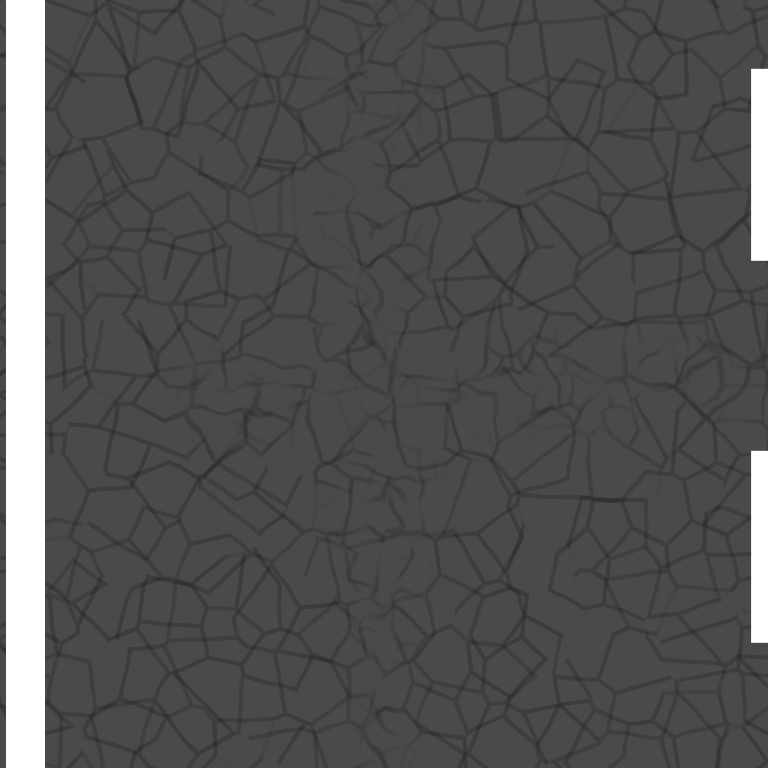
Give the GLSL for this texture, as a Shadertoy shader.

```glsl
// Cracked grey asphalt with a solid white line on the left and a dashed one
// on the right. Two sheets of Voronoi cracks darken each other where they
// cross; a finer, smeared sheet fills a cross-shaped band of worn ground.

const vec3  ASPHALT      = vec3(0.292);
const vec3  PAINT        = vec3(1.0);
const float CRACK_DARK   = 0.20;            // darkening of one crack
const float CRACK_HALF   = 0.0027;          // half width of a crack
const float CRACK_SOFT   = 0.0010;          // blur of a crack border
const float SHEET_CELLS  = 14.5;            // cells across the canvas
const float WORN_CELLS   = 21.0;
const float EDGE_MISSING = 0.20;            // share of cell borders left out
const vec2  WORN_CENTRE  = vec2(0.49, 0.50);
const vec2  WORN_SIZE    = vec2(0.055, 0.050);
const vec2  SOLID_LINE   = vec2(0.0078, 0.0586);
const float DASH_LEFT    = 0.978;
const float DASH_START   = 0.163;
const float DASH_LENGTH  = 0.25;
const float DASH_PERIOD  = 0.4974;

vec2 hash2(vec2 p) {
    vec3 q = fract(p.xyx * vec3(0.1031, 0.1030, 0.0973));
    q += dot(q, q.yzx + 33.33);
    return fract((q.xx + q.yz) * q.zy);
}

float noise(vec2 p) {
    vec2 i = floor(p), f = fract(p);
    f = f * f * (3.0 - 2.0 * f);
    return mix(mix(hash2(i).x, hash2(i + vec2(1, 0)).x, f.x),
               mix(hash2(i + vec2(0, 1)).x, hash2(i + vec2(1, 1)).x, f.x), f.y);
}

// Opacity of the borders between Voronoi cells; each border has its own strength.
float cracks(vec2 p, float cells, float seed, float soft) {
    vec2 q = p * cells + seed;
    vec2 base = floor(q), f = fract(q);
    vec2 nearId = vec2(0), nearSite = vec2(0);
    float nearest = 1e3;
    for (int y = -1; y <= 1; y++)
    for (int x = -1; x <= 1; x++) {
        vec2 id = vec2(x, y);
        vec2 site = id + hash2(base + id) - f;
        float d = dot(site, site);
        if (d < nearest) { nearest = d; nearId = id; nearSite = site; }
    }
    float ink = 0.0;
    for (int y = -2; y <= 2; y++)
    for (int x = -2; x <= 2; x++) {
        vec2 id = nearId + vec2(x, y);
        vec2 site = id + hash2(base + id) - f;
        vec2 across = site - nearSite;
        if (dot(across, across) < 1e-5) continue;
        float d = dot(0.5 * (nearSite + site), normalize(across)) / cells;
        // The sum of both cell ids is the same seen from either side.
        vec2 r = hash2(2.0 * base + nearId + id + 71.7);
        float strength = smoothstep(EDGE_MISSING - 0.08, EDGE_MISSING + 0.08, r.x)
                       * mix(0.72, 1.0, r.y);
        float line = 1.0 - smoothstep(CRACK_HALF - soft, CRACK_HALF + soft, d);
        ink = max(ink, line * strength);
    }
    return ink;
}

// Box coverage along one axis, smoothed over a pixel.
float span(float x, float from, float to, float px) {
    return clamp((x - from) / px + 0.5, 0.0, 1.0)
         * clamp((to - x) / px + 0.5, 0.0, 1.0);
}

void mainImage(out vec4 fragColor, in vec2 fragCoord) {
    vec2 uv = fragCoord / iResolution.xy;
    float px = 1.0 / min(iResolution.x, iResolution.y);

    // Worn band: a cross with ragged borders.
    vec2 wobble = vec2(noise(uv * 9.0), noise(uv * 9.0 + 40.0)) - 0.5;
    vec2 away = (uv - WORN_CENTRE + 0.09 * wobble) / WORN_SIZE;
    vec2 band = exp(-away * away);
    float worn = max(band.x, band.y * smoothstep(0.2, 0.65, noise(uv * 6.0 + 7.0)));

    // Cracks: bent and faded in patches where the ground is worn.
    vec2 bend = vec2(noise(uv * 38.0 + 3.0), noise(uv * 38.0 + 90.0)) - 0.5;
    vec2 ground = uv + bend * mix(0.003, 0.014, worn);
    float soft = max(CRACK_SOFT, 0.6 * px) + 0.0009 * worn;
    float patchy = smoothstep(0.25, 0.7, noise(uv * 30.0 + 15.0));
    float first  = cracks(ground, SHEET_CELLS, 11.3, soft) * mix(1.0, patchy, worn);
    float second = cracks(ground, SHEET_CELLS, 57.8, soft) * mix(1.0, 1.0 - patchy, worn);
    float fine   = cracks(ground, WORN_CELLS, 103.4, soft) * worn
                 * smoothstep(0.3, 0.75, noise(uv * 24.0 + 60.0));
    vec3 color = ASPHALT * (1.0 - CRACK_DARK * first)
                         * (1.0 - CRACK_DARK * second)
                         * (1.0 - CRACK_DARK * fine);

    // Road paint.
    float solid = span(uv.x, SOLID_LINE.x, SOLID_LINE.y, px);
    float along = mod(uv.y - DASH_START + 0.1, DASH_PERIOD) - 0.1;
    float dash = span(uv.x, DASH_LEFT, 2.0, px) * span(along, 0.0, DASH_LENGTH, px);
    color = mix(color, PAINT, max(solid, dash));

    fragColor = vec4(color, 1.0);
}
```
